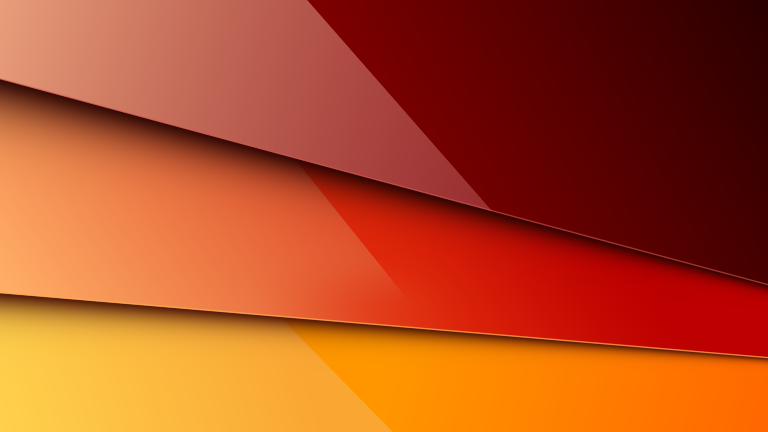
Write a Shadertoy shader that draws this background.

```glsl
#define UPPER_EDGE vec2(0.817, -0.2682)  // height at left, slope
#define LOWER_EDGE vec2(0.3218, -0.0846)
#define UPPER_SHADOW vec2(0.078, 0.014)  // reach at left, at right
#define LOWER_SHADOW vec2(0.042, 0.009)
#define SHADOW_FALLOFF 1.3
#define RIM_WIDTH 0.0016
#define CANVAS_WIDTH 1.7778

// Signed height above a slanted line
float heightAbove(vec2 p, vec2 edge) {
    return p.y - edge.x - edge.y * p.x;
}

float cover(float d, float px) {
    return smoothstep(-px, px, d);
}

// Coverage left of a diagonal through "start", running down to the right
float sheenMask(vec2 p, vec2 start, float run, float px) {
    float d = start.x + (start.y - p.y) * run - p.x;
    return cover(d / sqrt(1.0 + run * run), 0.7 * px);
}

vec3 ramp(vec3 a, vec3 b, float t) {
    return mix(a, b, clamp(t, 0.0, 1.0));
}

// Shadow cast downward, narrowing to the right
vec3 castShadow(vec3 col, vec3 shade, vec2 p, vec2 edge, vec2 reach) {
    float depth = max(-heightAbove(p, edge), 0.0);
    float width = mix(reach.x, reach.y, clamp(p.x / CANVAS_WIDTH, 0.0, 1.0));
    return mix(col, shade, 0.94 * exp(-pow(depth / width, SHADOW_FALLOFF)));
}

// Thin bright line along a panel edge
float rim(float d, float px) {
    return 1.0 - smoothstep(0.0, RIM_WIDTH + px, abs(d - 0.5 * RIM_WIDTH));
}

vec3 topPanel(vec2 p, float px) {
    float dusk = 0.8 * (p.x - 1.0) + 0.45 * (p.y - 0.5);
    vec3 base = ramp(vec3(0.49, 0.0, 0.0), vec3(0.16, 0.0, 0.0), dusk / 0.85);
    float t = clamp(0.8 * p.x + 0.2 * (1.0 - p.y), 0.0, 1.0);
    vec3 lit = ramp(vec3(0.91, 0.62, 0.48), vec3(0.60, 0.18, 0.19), t * (1.3 - 0.3 * t));
    return mix(base, lit, sheenMask(p, vec2(0.711, 1.0), 0.876, px));
}

vec3 middlePanel(vec2 p, float px) {
    float t = smoothstep(0.75, 1.25, 0.7 * p.x + 0.5 * p.y);
    vec3 base = mix(vec3(0.88, 0.16, 0.04), vec3(0.74, 0.0, 0.0), t);
    float warm = 0.9 * p.x + 0.6 * (p.y - 0.35);
    vec3 lit = ramp(vec3(1.0, 0.68, 0.40), vec3(0.85, 0.23, 0.12), warm);
    // The sheen boundary dissolves toward its lower end
    float sharp = sheenMask(p, vec2(0.69, 0.6227), 0.803, px);
    float soft = 1.0 - smoothstep(0.55, 1.15, p.x);
    float sheen = mix(soft, sharp, smoothstep(0.28, 0.42, p.y));
    vec3 col = mix(base, lit, sheen);
    return castShadow(col, vec3(0.15, 0.01, 0.0), p, UPPER_EDGE, UPPER_SHADOW);
}

vec3 bottomPanel(vec2 p, float px) {
    vec3 base = ramp(vec3(1.0, 0.59, 0.0), vec3(1.0, 0.40, 0.0), (p.x - 0.85) / 0.93 - 0.3 * p.y);
    vec3 lit = ramp(vec3(1.0, 0.82, 0.30), vec3(0.98, 0.65, 0.20), p.x / 0.75 + 0.4 * p.y);
    vec3 col = mix(base, lit, sheenMask(p, vec2(0.655, 0.259), 0.982, px));
    return castShadow(col, vec3(0.28, 0.06, 0.02), p, LOWER_EDGE, LOWER_SHADOW);
}

void mainImage(out vec4 fragColor, in vec2 fragCoord) {
    vec2 p = fragCoord / iResolution.y;
    float px = 0.7 / iResolution.y;
    float upper = heightAbove(p, UPPER_EDGE);
    float lower = heightAbove(p, LOWER_EDGE);

    // Stack the panels from back to front
    vec3 col = bottomPanel(p, px);
    col = mix(col, middlePanel(p, px), cover(lower, px));
    col = mix(col, vec3(1.0, 0.68, 0.30), 0.75 * rim(lower, px));
    col = mix(col, topPanel(p, px), cover(upper, px));
    col = mix(col, vec3(0.86, 0.34, 0.32), 0.6 * rim(upper, px));

    fragColor = vec4(col, 1.0);
}
```
